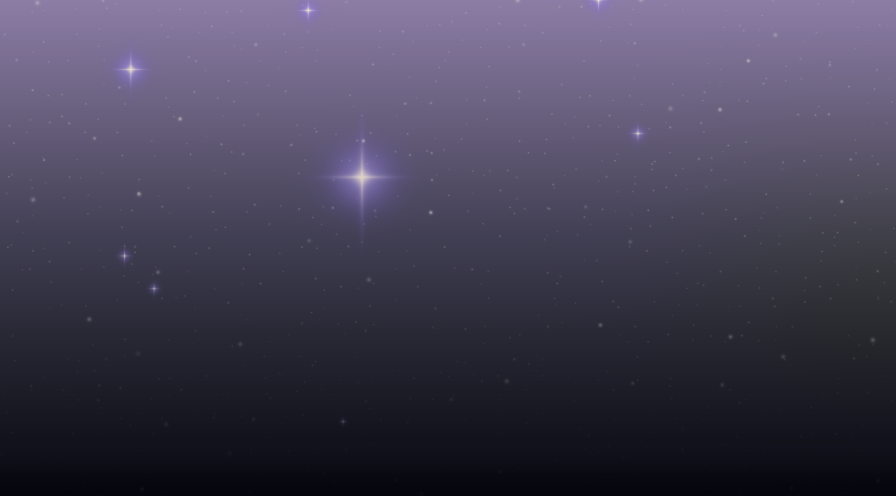
A WebGL 2 fragment shader for this background:

```glsl
#version 300 es
precision highp float;

uniform vec2 u_resolution;
out vec4 fragColor;

const vec3 VIOLET = vec3(0.46, 0.38, 0.86);
const vec3 CREAM = vec3(0.93, 0.89, 0.80);
const vec3 DUST = vec3(0.80, 0.79, 0.78);

// Flare stars: x and y as shares of the canvas, arm length, strength
const int FLARE_COUNT = 8;
const vec4 FLARES[FLARE_COUNT] = vec4[](
    vec4(0.404, 0.643, 0.190, 0.85),
    vec4(0.146, 0.860, 0.085, 1.00),
    vec4(0.344, 0.979, 0.055, 1.00),
    vec4(0.668, 1.000, 0.060, 0.90),
    vec4(0.712, 0.731, 0.040, 0.75),
    vec4(0.139, 0.484, 0.034, 0.50),
    vec4(0.172, 0.418, 0.030, 0.45),
    vec4(0.383, 0.150, 0.020, 0.15)
);

vec3 hash3(vec2 cell) {
    vec3 q = fract(cell.xyx * vec3(0.1031, 0.1030, 0.0973));
    q += dot(q, q.yzx + 33.33);
    return fract((q.xxy + q.yzz) * q.zyx);
}

float gauss(float d, float radius) {
    return exp(-d * d / (radius * radius));
}

// Vertical sky gradient, slightly warmer near the right edge
vec3 skyColor(vec2 uv) {
    vec3 sky = mix(vec3(0.02, 0.02, 0.05), vec3(0.07, 0.07, 0.11), smoothstep(0.0, 0.11, uv.y));
    sky = mix(sky, vec3(0.16, 0.16, 0.21), clamp((uv.y - 0.11) / 0.22, 0.0, 1.0));
    sky = mix(sky, vec3(0.26, 0.25, 0.33), clamp((uv.y - 0.33) / 0.20, 0.0, 1.0));
    sky = mix(sky, vec3(0.38, 0.35, 0.46), clamp((uv.y - 0.53) / 0.19, 0.0, 1.0));
    sky = mix(sky, vec3(0.55, 0.49, 0.65), clamp((uv.y - 0.72) / 0.28, 0.0, 1.0));
    float warm = smoothstep(0.65, 1.0, uv.x) * gauss(uv.y - 0.48, 0.25);
    return sky + warm * vec3(-0.010, 0.0, -0.045);
}

// One jittered star per grid cell, kept with the given chance
float starLayer(vec2 p, float cellSize, float radius, float chance, float seed) {
    vec2 grid = p / cellSize;
    vec2 cell = floor(grid);
    vec3 rnd = hash3(cell + seed);
    vec3 look = hash3(cell + seed + 71.0);
    vec2 offset = (fract(grid) - mix(vec2(0.15), vec2(0.85), rnd.xy)) * cellSize;
    float keep = step(rnd.z, chance);
    return keep * mix(0.3, 1.0, look.x) * gauss(length(offset), radius * mix(0.75, 1.2, look.y));
}

// Thin arm along the first axis, tapering to its tip
float arm(vec2 q, float reach, float thickness) {
    float taper = max(1.0 - abs(q.x) / reach, 0.0);
    return taper * taper * exp(-abs(q.y) / thickness);
}

vec3 addFlare(vec3 color, vec2 q, float size, float strength, float pixel) {
    float d = length(q);
    float halo = 0.55 * gauss(d, size * 0.32) + 0.18 * exp(-d / (size * 0.20));
    float thickness = max(size * 0.022, pixel * 0.6);
    float rays = max(arm(q.yx, size, thickness), arm(q, size * 0.72, thickness));
    float core = gauss(d, max(size * 0.075, pixel));
    float warmth = gauss(d, size * 0.22);
    color = mix(color, VIOLET, clamp(halo * strength, 0.0, 1.0));
    color = mix(color, CREAM, 0.22 * warmth * strength);
    vec3 rayColor = mix(VIOLET, CREAM, gauss(d, size * 0.35));
    color = mix(color, rayColor, 0.85 * rays * strength);
    return mix(color, CREAM, 0.75 * core * strength);
}

void main() {
    vec2 uv = gl_FragCoord.xy / u_resolution;
    float aspect = u_resolution.x / u_resolution.y;
    float pixel = 1.0 / u_resolution.y;
    vec2 p = vec2(uv.x * aspect, uv.y);
    vec3 color = skyColor(uv);

    // Scattered stars fade toward the ground
    float dust = 0.35 * starLayer(p, 0.037, max(0.0017, 0.6 * pixel), 0.45, 3.0);
    dust += 0.40 * starLayer(p + 0.013, 0.061, max(0.0021, 0.6 * pixel), 0.45, 19.0);
    dust += 0.75 * starLayer(p + 0.029, 0.142, max(0.0040, 0.7 * pixel), 0.50, 47.0);
    float fade = mix(0.08, 1.0, smoothstep(0.02, 0.75, uv.y));
    color = mix(color, DUST, clamp(dust * fade, 0.0, 1.0));

    for (int i = 0; i < FLARE_COUNT; i++) {
        vec4 star = FLARES[i];
        vec2 center = vec2(star.x * aspect, star.y);
        color = addFlare(color, p - center, star.z, star.w, pixel);
    }

    fragColor = vec4(color, 1.0);
}
```
